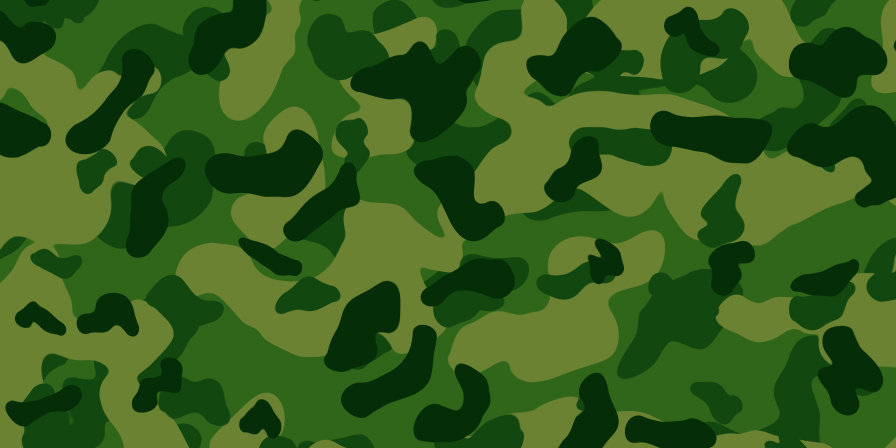
Give the GLSL for this pattern, as a Shadertoy shader.

```glsl
// Woodland camouflage: layers of wavy, lobed patches scattered on jittered cells.

// Colours
const vec3 LEAF   = vec3(0.19, 0.40, 0.10);
const vec3 OLIVE  = vec3(0.42, 0.51, 0.20);
const vec3 FOREST = vec3(0.07, 0.28, 0.06);
const vec3 SHADOW = vec3(0.02, 0.18, 0.03);

// Patch shape, in units of one cell
const float HALF_LENGTH = 0.24;   // half the length of a patch spine
const float WIGGLE      = 0.14;   // sideways bend of the spine
const float THICKNESS   = 0.12;   // mean radius around the spine
const float JITTER      = 0.70;   // scatter of patch centres
const float BLEND       = 0.08;   // rounding where lobes meet
const float TILT        = 0.42;   // mean direction, radians
const float TILT_SPREAD = 1.70;   // total spread of directions

// Warp and edge, in units of canvas height and of pixels
const float WARP_SIZE   = 0.014;
const float EDGE_PIXELS = 0.75;

vec2 hash2(vec2 p) {
    vec3 q = fract(vec3(p.xyx) * vec3(0.1031, 0.1030, 0.0973));
    q += dot(q, q.yzx + 33.33);
    return fract((q.xx + q.yz) * q.zy);
}

float smoothMin(float a, float b, float k) {
    float h = max(k - abs(a - b), 0.0) / k;
    return min(a, b) - 0.25 * k * h * h;
}

// Capsule whose radius changes from end a to end b
float taperedCapsule(vec2 p, vec2 a, vec2 b, float ra, float rb) {
    vec2 ab = b - a;
    float t = clamp(dot(p - a, ab) / dot(ab, ab), 0.0, 1.0);
    return length(p - a - ab * t) - mix(ra, rb, t);
}

// Spine point i of a patch in xy, its radius in z
vec3 spinePoint(vec2 id, int i) {
    vec2 h = hash2(id + 19.37 * float(i + 1));
    float along = (float(i) / 1.5 - 1.0) * HALF_LENGTH;
    return vec3(along, (2.0 * h.x - 1.0) * WIGGLE, THICKNESS * mix(0.65, 1.35, h.y));
}

// One patch: a bent chain of three tapered capsules
float patchDistance(vec2 p, vec2 id) {
    vec3 a = spinePoint(id, 0);
    float d = 1e3;
    for (int i = 1; i < 4; i++) {
        vec3 b = spinePoint(id, i);
        d = smoothMin(d, taperedCapsule(p, a.xy, b.xy, a.z, b.z), BLEND);
        a = b;
    }
    return d;
}

// Layered sines bend the outlines
vec2 warp(vec2 p, float seed) {
    vec2 w = sin(p.yx * vec2(19.0, 17.0) + p * 8.0 + seed * vec2(1.7, 2.9));
    w += 0.5 * sin(p.yx * vec2(37.0, 33.0) - p * 15.0 + seed * vec2(4.1, 3.3));
    return p + WARP_SIZE * w;
}

// Distance to the nearest patch of a layer, in units of canvas height
float layerDistance(vec2 p, float cellSize, float fullness, float seed) {
    vec2 q = warp(p, seed) / cellSize + seed * vec2(7.31, 5.77);
    vec2 cell = floor(q);
    float d = 1e3;
    for (int y = -1; y <= 1; y++) {
        for (int x = -1; x <= 1; x++) {
            vec2 corner = cell + vec2(x, y);
            vec2 id = corner + 31.7 * seed;
            vec2 place = hash2(id);
            vec2 variety = hash2(id + 7.91);
            vec2 centre = corner + 0.5 + JITTER * (place - 0.5);
            float angle = TILT + TILT_SPREAD * (variety.x - 0.5);
            float size = fullness * mix(0.6, 1.4, variety.y);
            float c = cos(angle), s = sin(angle);
            vec2 local = mat2(c, -s, s, c) * (q - centre) / size;
            d = smoothMin(d, patchDistance(local, id) * size, BLEND);
        }
    }
    return d * cellSize;
}

vec3 paint(vec3 under, vec3 colour, float d) {
    float edge = EDGE_PIXELS / iResolution.y;
    return mix(colour, under, smoothstep(-edge, edge, d));
}

void mainImage(out vec4 fragColor, in vec2 fragCoord) {
    vec2 p = fragCoord / iResolution.y;

    // Broad patches first, small dark ones on top
    vec3 colour = LEAF;
    colour = paint(colour, FOREST, layerDistance(p, 0.34, 1.26, 1.0));
    colour = paint(colour, OLIVE,  layerDistance(p, 0.29, 1.62, 2.0));
    colour = paint(colour, FOREST, layerDistance(p, 0.28, 0.80, 3.0));
    colour = paint(colour, SHADOW, layerDistance(p, 0.25, 1.00, 4.0));

    fragColor = vec4(colour, 1.0);
}
```
